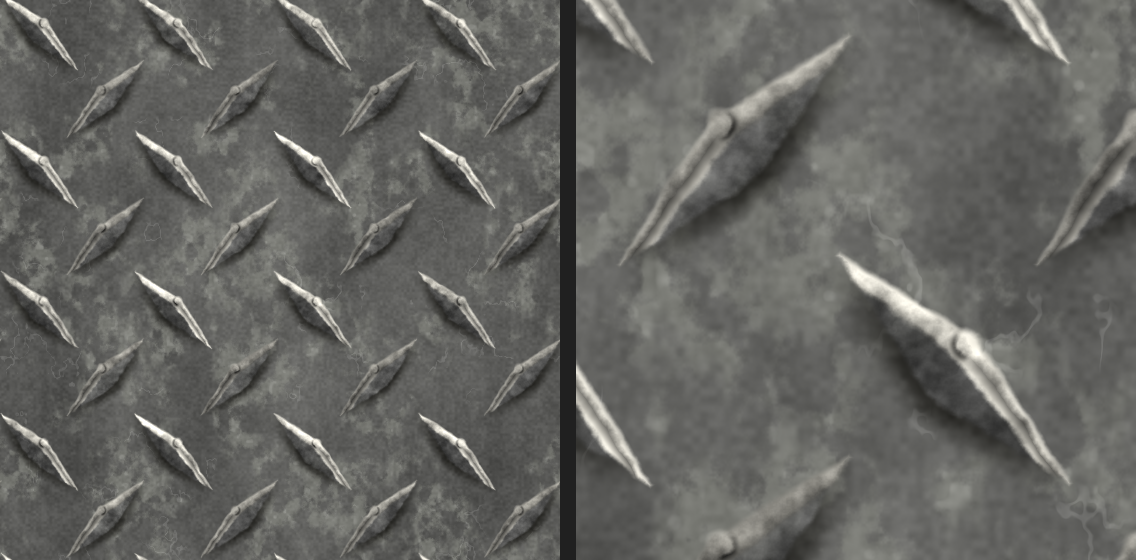
Left, the full canvas; right, a detail of the centre.
Reproduce this texture procedurally as a WebGL 1 fragment shader.

```glsl
precision highp float;
// Worn steel tread plate: alternating diagonal lugs on a scuffed grey sheet, tiling.

uniform vec2 u_resolution;

// Layout, in cells (one cell holds one lug of each direction)
const float REPEATS = 4.0;
const vec2 FALLING_CENTER = vec2(0.26, 0.80);
const vec2 RISING_CENTER = vec2(0.73, 0.32);
const float HALF_LENGTH = 0.385;
const float HALF_WIDTH = 0.084;
const float RIDGE_WIDTH = 0.066;
const float KNOB_RADIUS = 0.040;
const float JITTER = 0.06;
const float EDGE_SOFTNESS = 0.010;

// Tones
const vec3 STEEL = vec3(0.352, 0.352, 0.343);
const vec3 SCUFF = vec3(0.53, 0.535, 0.505);
const vec3 SHADOW = vec3(0.135, 0.132, 0.118);
const vec3 GLINT = vec3(1.0, 0.985, 0.935);
const float FALLING_GLEAM = 1.0;
const float RISING_GLEAM = 0.70;
const float FALLING_FACE = 0.29;
const float RISING_FACE = 0.40;
const float GRAIN = 0.060;
const float GRIT = 0.075;

float hash(vec2 p) {
  return fract(sin(dot(p, vec2(127.1, 311.7))) * 43758.545);
}

// Value noise that wraps after a whole number of cells
float noise(vec2 uv, vec2 period, float seed) {
  vec2 p = uv * period;
  vec2 i = floor(p);
  vec2 f = fract(p);
  f = f * f * (3.0 - 2.0 * f);
  vec2 a = mod(i, period) + seed;
  vec2 b = mod(i + 1.0, period) + seed;
  return mix(mix(hash(a), hash(vec2(b.x, a.y)), f.x),
             mix(hash(vec2(a.x, b.y)), hash(b), f.x), f.y);
}

float fbm(vec2 uv, vec2 period, float seed) {
  float sum = 0.0;
  float amp = 0.5;
  for (int k = 0; k < 5; k++) {
    sum += amp * noise(uv, period, seed);
    period *= 2.0;
    seed += 17.3;
    amp *= 0.55;
  }
  return sum / 1.055;
}

// Flat sheet: clouding, vertical bands of scuffs, short scratches, grit
vec3 sheet(vec2 uv) {
  float cloud = fbm(uv, vec2(9.0, 6.0), 3.0) - 0.5;
  float band = noise(uv, vec2(8.0, 2.0), 11.0) - 0.5;
  float patches = fbm(uv, vec2(17.0, 12.0), 29.0);
  float mottle = fbm(uv, vec2(50.0, 42.0), 41.0);
  float scuff = smoothstep(0.46, 0.66, patches + 0.24 * band);
  scuff *= smoothstep(0.36, 0.62, mottle);
  float vein = abs(fbm(uv, vec2(16.0, 12.0), 53.0) - 0.5);
  float scratch = (1.0 - smoothstep(0.004, 0.018, vein))
                * smoothstep(0.62, 0.78, noise(uv, vec2(19.0, 17.0), 67.0));
  float fleck = smoothstep(0.62, 0.90, noise(uv, vec2(120.0, 104.0), 71.0));
  vec3 color = STEEL * (1.0 + 0.46 * cloud + 0.22 * band);
  color = mix(color, SCUFF, 0.66 * scuff);
  color += 0.07 * scratch + 0.06 * fleck * scuff;
  return color + GRIT * (fbm(uv, vec2(72.0, 64.0), 79.0) - 0.5);
}

// One raised lug per cell; slope is -1 for falling and 1 for rising
vec3 addLug(vec3 ground, vec2 uv, vec2 center, float slope, float gleam, float faceTone) {
  vec2 q = uv * REPEATS - center;
  vec2 id = mod(floor(q + 0.5), REPEATS);
  vec2 shift = vec2(hash(vec2(id.x, 5.0)), hash(vec2(9.0, id.y))) - 0.5;
  q = fract(q + 0.5) - 0.5 - JITTER * shift;
  float variety = hash(id + 20.0 + slope);
  float wear = fbm(uv, vec2(70.0), 83.0) - 0.5;

  // Local axes: u runs along the lug, v points to its lit side
  vec2 axis = normalize(vec2(1.0, slope));
  float u = dot(q, axis);
  float v = dot(q, vec2(-axis.y, axis.x)) + 0.022 * wear;
  float t = min(abs(u) / HALF_LENGTH, 1.0);
  float width = HALF_WIDTH * (1.0 - pow(t, 1.2));
  float soft = max(EDGE_SOFTNESS, REPEATS / u_resolution.x);
  float body = 1.0 - smoothstep(-soft, soft, max(abs(v) - width, abs(u) - HALF_LENGTH));
  float lower = smoothstep(-0.05, 0.05, -u * slope);

  // Cast shadow on the unlit side
  float reach = max(-v - width, 0.0);
  float shade = (1.0 - smoothstep(0.0, 0.085, reach)) * (1.0 - t * t) * step(v, 0.0);
  vec3 color = mix(ground, SHADOW, 0.90 * shade);

  // Mottled face and bright ridge, which is grooved on its lower half
  float tilt = clamp(0.5 + 0.5 * v / HALF_WIDTH, 0.0, 1.0);
  vec3 face = mix(ground, vec3(faceTone), 0.55) * (0.70 + 0.45 * tilt + 0.8 * wear);
  float ridge = RIDGE_WIDTH * (1.0 - 0.45 * t);
  float across = clamp((width - v) / ridge, 0.0, 1.0);
  float groove = 0.48 + 0.50 * abs(2.0 * across - 1.0);
  float profile = mix(1.0 - 0.42 * across * across, groove, lower);
  float shine = gleam * profile * (0.88 + 0.16 * variety + 0.75 * wear);
  float onRidge = smoothstep(-soft, soft, v - width + ridge);
  color = mix(color, mix(face, GLINT * shine, onRidge), body);

  // Worn knob at the widest point, lit above and dark beneath
  vec2 k = vec2(u - 0.022 * slope, v - 0.062) / KNOB_RADIUS;
  float knob = 1.0 - smoothstep(0.55, 1.15, length(k));
  float rim = smoothstep(0.45, 0.85, length(k)) * smoothstep(0.2, -0.7, k.y - 0.6 * k.x * slope);
  float dome = clamp(0.84 + 0.24 * k.y + 0.12 * k.x * slope + 0.8 * wear - 0.55 * rim, 0.0, 1.0);
  return mix(color, GLINT * gleam * dome, 0.9 * knob);
}

void main() {
  vec2 uv = gl_FragCoord.xy / u_resolution;
  vec3 color = sheet(uv);
  color = addLug(color, uv, FALLING_CENTER, -1.0, FALLING_GLEAM, FALLING_FACE);
  color = addLug(color, uv, RISING_CENTER, 1.0, RISING_GLEAM, RISING_FACE);
  color += GRAIN * (noise(uv, vec2(210.0), 97.0) - 0.5);
  gl_FragColor = vec4(clamp(color, 0.0, 1.0), 1.0);
}
```
